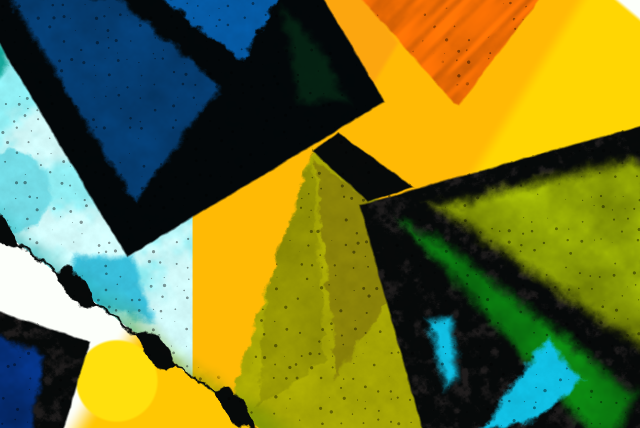
A Shadertoy shader for this background:

```glsl
// Overlapping panes of backlit stained glass with dark, rough edges.

const vec3 INK = vec3(0.025, 0.035, 0.035);
const vec3 YELLOW = vec3(1.0, 0.84, 0.01);
const vec3 ORANGE = vec3(0.93, 0.42, 0.02);
const vec3 OLIVE = vec3(0.79, 0.79, 0.02);
const vec3 BROWN = vec3(0.46, 0.37, 0.02);
const vec3 CYAN = vec3(0.56, 0.93, 0.95);
const vec3 AQUA = vec3(0.06, 0.74, 0.88);
const vec3 BLUE = vec3(0.02, 0.24, 0.45);
const vec3 GREEN = vec3(0.04, 0.48, 0.06);
const vec3 WHITE = vec3(0.99, 1.0, 0.98);

float hash(vec2 p) {
    return fract(sin(dot(p, vec2(127.1, 311.7))) * 43758.5453);
}

float noise(vec2 p) {
    vec2 i = floor(p), f = fract(p);
    f = f * f * (3.0 - 2.0 * f);
    return mix(mix(hash(i), hash(i + vec2(1, 0)), f.x),
               mix(hash(i + vec2(0, 1)), hash(i + vec2(1, 1)), f.x), f.y);
}

float fbm(vec2 p) {
    float sum = 0.0, amp = 0.5;
    for (int i = 0; i < 4; i++) {
        sum += amp * noise(p);
        p = p * 2.1 + 7.3;
        amp *= 0.5;
    }
    return sum;
}

// Signed distance to a line; negative on the right of a -> b
float edge(vec2 p, vec2 a, vec2 b) {
    vec2 e = normalize(b - a), w = p - a;
    return e.x * w.y - e.y * w.x;
}

// Convex shapes with corners in clockwise order
float quad(vec2 p, vec2 a, vec2 b, vec2 c, vec2 d) {
    return max(max(edge(p, a, b), edge(p, b, c)), max(edge(p, c, d), edge(p, d, a)));
}

float pent(vec2 p, vec2 a, vec2 b, vec2 c, vec2 d, vec2 e) {
    return max(quad(p, a, b, c, d), max(edge(p, d, e), edge(p, e, a)));
}

vec3 fill(vec3 base, vec3 paint, float d, float soft) {
    return mix(base, paint, 1.0 - smoothstep(-soft, soft, d));
}

// Tiny bubbles, at most one per grid cell
float bubbles(vec2 p, float cells) {
    vec2 g = p * cells, id = floor(g);
    vec2 center = 0.2 + 0.6 * vec2(hash(id), hash(id + 19.0));
    float radius = 0.13 * hash(id + 43.0);
    float d = length(fract(g) - center) - radius;
    return (1.0 - smoothstep(-0.03, 0.07, d)) * step(0.45, hash(id + 71.0));
}

void mainImage(out vec4 fragColor, in vec2 fragCoord) {
    vec2 p = fragCoord / iResolution.y;
    float aa = 1.0 / iResolution.y;
    float grain = fbm(p * 45.0), cloud = fbm(p * 9.0);
    vec2 rough = p + 0.03 * (vec2(grain, fbm(p * 40.0 + 31.0)) - 0.47);
    vec2 chip = mix(p, rough, 0.2);

    // Yellow sheet with orange wedge
    vec3 col = mix(vec3(1.0, 0.73, 0.02), YELLOW, smoothstep(-0.02, 0.02, edge(p, vec2(1.11, 0.6), vec2(1.36, 1.0)) * -1.0));
    col = fill(col, vec3(0.99, 0.65, 0.06), quad(p, vec2(0.74, 1.02), vec2(0.85, 1.02), vec2(0.93, 0.9), vec2(0.87, 0.8)), 0.008);
    float streak = noise(vec2(p.x * 9.0 + p.y * 5.0, (p.y - p.x) * 55.0));
    col = fill(col, ORANGE * (0.88 + 0.24 * streak), quad(chip, vec2(0.83, 1.02), vec2(1.275, 1.02), vec2(1.073, 0.755), vec2(1.06, 0.76)), aa * 1.5);
    col = fill(col, WHITE, edge(p, vec2(1.44, 1.0), vec2(1.5, 0.95)) * -1.0, 0.006);

    // Pale cyan sheet
    vec3 pale = mix(CYAN, vec3(0.82, 0.98, 0.98), smoothstep(0.35, 0.65, cloud + p.x * 0.5));
    pale = fill(pale, vec3(0.45, 0.86, 0.9), length(rough - vec2(0.025, 0.55)) - 0.095, 0.006);
    pale = fill(pale, vec3(0.22, 0.74, 0.85), quad(rough, vec2(0.17, 0.4), vec2(0.31, 0.4), vec2(0.36, 0.25), vec2(0.14, 0.3)), 0.012);
    pale = fill(pale, vec3(0.08, 0.65, 0.6), length(rough - vec2(-0.02, 0.86)) - 0.04, 0.015);
    col = fill(col, pale, p.x - 0.45, aa);

    // Olive fan
    vec3 fan = OLIVE * (0.9 + 0.2 * cloud);
    fan = fill(fan, fan * 0.83, edge(rough, vec2(0.72, 0.65), vec2(0.46, 0.22)) * -1.0, 0.006);
    fan = fill(fan, fan * 0.88, quad(rough, vec2(0.64, 0.51), vec2(0.73, 0.62), vec2(0.76, 0.16), vec2(0.6, 0.05)), 0.004);
    fan = fill(fan, BROWN, quad(rough, vec2(0.64, 0.61), vec2(0.73, 0.645), vec2(0.46, 0.215), vec2(0.42, 0.25)), 0.004);
    fan = fill(fan, vec3(0.54, 0.51, 0.03), pent(rough, vec2(0.735, 0.63), vec2(0.87, 0.53), vec2(0.91, 0.3), vec2(0.785, 0.12), vec2(0.75, 0.26)), 0.004);
    col = fill(col, fan, pent(rough, vec2(0.732, 0.655), vec2(1.0, 0.45), vec2(1.0, -0.3), vec2(0.42, -0.3), vec2(0.305, 0.404)), 0.005);

    // White and yellow corner below a stained diagonal
    float diagonal = edge(p, vec2(0.0, 0.463), vec2(0.605, 0.0));
    vec3 stain = mix(vec3(0.15, 0.68, 0.68), vec3(0.48, 0.6, 0.02), smoothstep(0.2, 0.4, p.x));
    col = mix(col, stain, 0.75 * smoothstep(0.09, 0.0, diagonal + 0.05 * cloud) * step(0.0, diagonal));
    vec3 corner = mix(WHITE, vec3(1.0, 0.78, 0.01), smoothstep(0.14, 0.22, p.x - 0.6 * p.y));
    corner = fill(corner, vec3(1.0, 0.88, 0.05), length(p - vec2(0.273, 0.11)) - 0.095, 0.004);
    col = fill(col, corner, diagonal, aa);
    float blot = 0.003 + 0.027 * max(0.0, cos(34.0 * p.x + 0.2));
    col = fill(col, INK, abs(edge(rough, vec2(0.0, 0.463), vec2(0.605, 0.0))) - blot, 0.003);

    // Small blue pane
    vec3 frame = INK + vec3(0.1, 0.08, 0.08) * smoothstep(0.45, 0.75, grain);
    col = fill(col, frame, quad(chip, vec2(-0.1, 0.305), vec2(0.21, 0.2), vec2(0.14, -0.03), vec2(-0.1, -0.03)), aa * 1.5);
    col = fill(col, vec3(0.02, 0.2, 0.52) * (0.6 + 0.8 * cloud), quad(rough, vec2(-0.1, 0.25), vec2(0.1, 0.17), vec2(0.065, -0.05), vec2(-0.1, -0.05)), 0.012);

    // Dark bar and large blue pane
    col = fill(col, INK, quad(chip, vec2(0.79, 0.69), vec2(0.965, 0.563), vec2(0.86, 0.53), vec2(0.73, 0.648)), 0.003);
    vec3 pane = fill(INK * vec3(0.4, 0.8, 1.0), BLUE * (0.8 + 0.4 * cloud), pent(rough, vec2(0.02, 1.01), vec2(0.27, 1.01), vec2(0.512, 0.795), vec2(0.315, 0.53), vec2(0.215, 0.58)), 0.008);
    pane = fill(pane, vec3(0.02, 0.35, 0.64), quad(rough, vec2(0.37, 1.01), vec2(0.655, 1.01), vec2(0.57, 0.86), vec2(0.555, 0.865)), 0.005);
    pane = fill(pane, vec3(0.02, 0.13, 0.07), pent(rough, vec2(0.66, 0.98), vec2(0.74, 0.9), vec2(0.81, 0.77), vec2(0.7, 0.76), vec2(0.57, 0.86)), 0.015);
    col = fill(col, pane, quad(chip, vec2(-0.18, 1.195), vec2(0.643, 1.195), vec2(0.898, 0.762), vec2(0.297, 0.4)), aa * 1.5);

    // Framed green pane
    vec3 glass = fill(frame, vec3(0.58, 0.66, 0.02) * (0.65 + 0.7 * cloud), pent(rough, vec2(1.02, 0.515), vec2(1.475, 0.625), vec2(1.52, 0.6), vec2(1.52, 0.17), vec2(1.25, 0.36)), 0.025);
    glass = fill(glass, GREEN * (0.7 + 0.6 * cloud), pent(rough, vec2(0.947, 0.475), vec2(1.04, 0.43), vec2(1.485, 0.08), vec2(1.42, -0.05), vec2(1.08, -0.05)), 0.02);
    glass = fill(glass, AQUA, quad(rough, vec2(1.28, 0.21), vec2(1.36, 0.11), vec2(1.25, 0.02), vec2(1.12, -0.01)), 0.008);
    glass = fill(glass, AQUA, quad(rough, vec2(1.0, 0.25), vec2(1.055, 0.26), vec2(1.07, 0.12), vec2(1.04, 0.1)), 0.015);
    col = fill(col, glass, quad(chip, vec2(0.84, 0.521), vec2(1.6, 0.735), vec2(1.6, -0.3), vec2(1.07, -0.3)), aa * 1.5);

    // Bubbles and surface grain, kept off the clear yellow sheet
    float clear = smoothstep(0.9, 0.98, col.r);
    col *= 1.0 - (1.0 - clear) * (0.4 * bubbles(p, 38.0) + 0.12 * (grain - 0.47));
    fragColor = vec4(clamp(col, 0.0, 1.0), 1.0);
}
```
